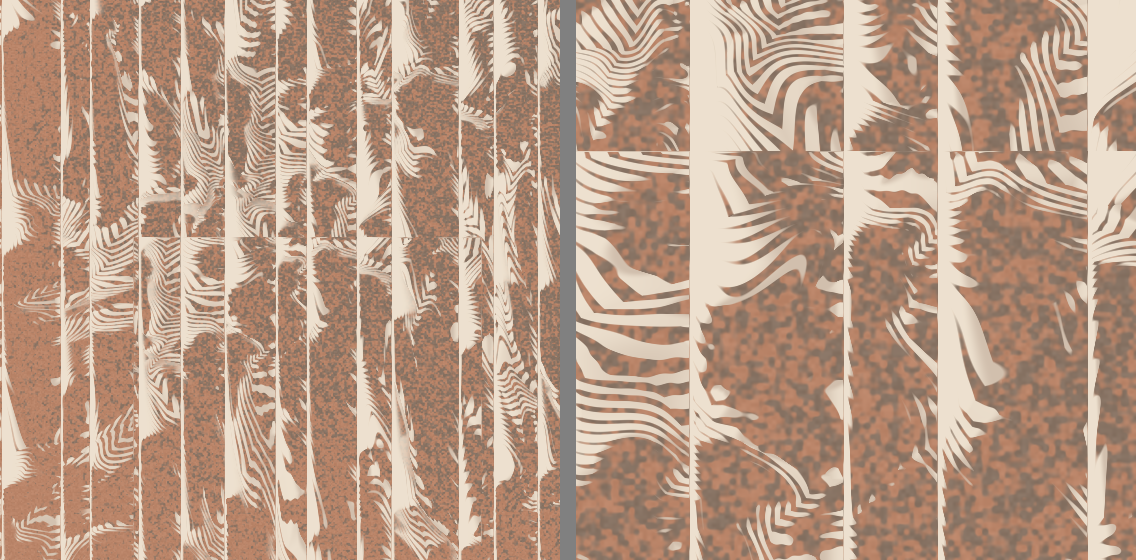
Left, the full canvas; right, a detail of the centre.
This pattern is drawn by a WebGL 1 fragment shader. Its source:

```glsl
precision highp float;
uniform vec2 u_resolution;

const vec3 CREAM  = vec3(0.93, 0.88, 0.81);
const vec3 TAN    = vec3(0.82, 0.75, 0.68);
const vec3 COPPER = vec3(0.73, 0.52, 0.41);
const vec3 UMBER  = vec3(0.53, 0.45, 0.39);
const float STRIPS      = 13.0;  // vertical strips across the canvas
const float LINES       = 60.0;  // filaments per unit of phase
const float BEADS       = 85.0;  // beads per unit along a filament
const float SWIRL_GAIN  = 0.42;
const float FAN         = 0.04;  // bend of filaments towards a strip edge
const float WRAP        = 0.11;  // bend of filaments around voids
const float SEAM        = 0.577; // height of the horizontal break
const float PLUME_WIDTH = 0.075;
const float PLUME_RATE  = 2.6;
const float GRAIN       = 300.0;
const float TAU         = 6.28319;

float hash(vec2 p) {
  return fract(sin(dot(p, vec2(127.1, 311.7))) * 43758.5);
}

float valueNoise(vec2 p) {
  vec2 c = floor(p), f = fract(p);
  f = f * f * (3.0 - 2.0 * f);
  vec2 e = vec2(1.0, 0.0);
  return mix(mix(hash(c), hash(c + e), f.x),
             mix(hash(c + e.yx), hash(c + 1.0), f.x), f.y);
}

// Distance to the nearest scattered point
float cells(vec2 p) {
  vec2 base = floor(p);
  float nearest = 4.0;
  for (int j = -1; j <= 1; j++) {
    for (int i = -1; i <= 1; i++) {
      vec2 c = base + vec2(float(i), float(j));
      nearest = min(nearest, distance(p, c + vec2(hash(c), hash(c + 37.0))));
    }
  }
  return nearest;
}

// Layered sine warp, turned at each octave
vec2 swirl(vec2 p) {
  mat2 turn = mat2(0.8, 0.6, -0.6, 0.8);
  mat2 axes = turn;
  float f = 6.0;
  for (int i = 0; i < 5; i++) {
    p += SWIRL_GAIN / f * sin(f * (axes * p).yx + vec2(1.3, 4.1) + f);
    axes *= turn;
    f *= 1.9;
  }
  return p;
}

float stripEdge(float i) {
  return (i + 0.75 * hash(vec2(i, 9.0))) / STRIPS;
}

// Strip index, distance to its left edge, distance to its right edge
vec3 strip(float x) {
  float i = floor(x * STRIPS);
  if (x < stripEdge(i)) i -= 1.0;
  return vec3(i, x - stripEdge(i), stripEdge(i + 1.0) - x);
}

// Filament phase, bead phase, coverage
vec3 field(vec2 p) {
  vec3 s = strip(p.x);
  float rnd = hash(vec2(s.x, 3.0));
  float seam = step(p.y, SEAM) * step(0.24, p.x) * step(p.x, 0.86);
  vec2 q = swirl(p + vec2(0.17 * seam, 0.07 * rnd + 0.29 * seam));
  float big = cells(q * vec2(9.0, 7.0));
  float fine = cells(q * 30.0);
  float lean = rnd < 0.7 ? 1.0 : -1.0;
  float phase = q.y + 0.3 * q.x + lean * FAN * log(s.y + 0.012) + WRAP * big;

  // Lace between rounded voids, brightest at rims and left strip edges
  float band = (p.y - 0.6) / 0.13;
  float region = 0.07 * sin(9.0 * p.x + 2.0) * sin(8.0 * p.y + 1.0)
               + 0.1 * exp(-band * band)
               - 0.17 * (1.0 - smoothstep(0.08, 0.22, p.x));
  float body = smoothstep(0.46, 0.6, big + region + 0.2 * (fine - 0.5));
  float rim = 1.0 - smoothstep(0.55, 0.8, big);
  float lace = body * (0.34 + 0.45 * exp(-s.y / 0.04) + 0.2 * rim);

  // Spires that taper upwards along each left edge
  float t = fract(p.y * PLUME_RATE + 7.0 * rnd + 0.8 * (q.x - p.x));
  float width = 0.004 + PLUME_WIDTH * mix(0.25, 1.0, hash(vec2(s.x, 5.0)))
              * pow(1.0 - t, 3.0) * smoothstep(0.0, 0.1, t);
  float plume = 1.0 - smoothstep(0.3, 1.6, s.y / width);
  float frill = (1.0 - smoothstep(0.0, 0.025, s.z)) * smoothstep(0.35, 0.6, fine);
  return vec3(phase, q.x, clamp(max(lace, max(plume, 0.7 * frill)), 0.0, 1.0));
}

// Speckled ground, warmer to the left and below
vec3 ground(vec2 p) {
  float grain = 0.6 * valueNoise(p * GRAIN) + 0.4 * valueNoise(p.yx * GRAIN * 0.6 + 11.0);
  float blotch = valueNoise(p * 9.0) + 0.5 * valueNoise(p * 28.0) - 0.75;
  float warm = 0.3 * exp(-p.x * 5.0) + 0.24 * exp(-p.y * 4.0) + 0.12 * blotch - 0.06;
  vec3 col = mix(UMBER, COPPER, smoothstep(0.3, 0.7, grain + warm));
  return col + 0.05 * (valueNoise(p * GRAIN * 1.3 + 5.0) - 0.5);
}

void main() {
  float px = 1.0 / u_resolution.y;
  vec2 p = gl_FragCoord.xy * px;
  vec3 f = field(p);
  vec2 dx = field(p + vec2(px, 0.0)).xy - f.xy;
  vec2 dy = field(p + vec2(0.0, px)).xy - f.xy;
  vec2 rate = vec2(LINES, BEADS) * sqrt(dx * dx + dy * dy); // cycles per pixel

  // Coverage sets the filament thickness; too dense lines blend to a tone
  float beaded = smoothstep(0.4, 0.65, valueNoise(p * 13.0 + 4.0))
               * (1.0 - smoothstep(0.25, 0.5, rate.y));
  float wave = 0.5 + 0.5 * cos(TAU * LINES * f.x);
  wave -= 0.4 * beaded * (1.0 - f.z) * (0.5 + 0.5 * cos(TAU * BEADS * f.y));
  float soft = clamp(2.0 * rate.x, 0.05, 0.5);
  float ink = smoothstep(-soft, soft, wave - mix(1.0 + soft, -soft, f.z));
  ink = mix(ink, f.z, smoothstep(0.25, 0.5, rate.x));

  vec3 thread = mix(TAN, CREAM, smoothstep(0.3, 0.8, f.z));
  gl_FragColor = vec4(mix(ground(p), thread, ink), 1.0);
}
```
